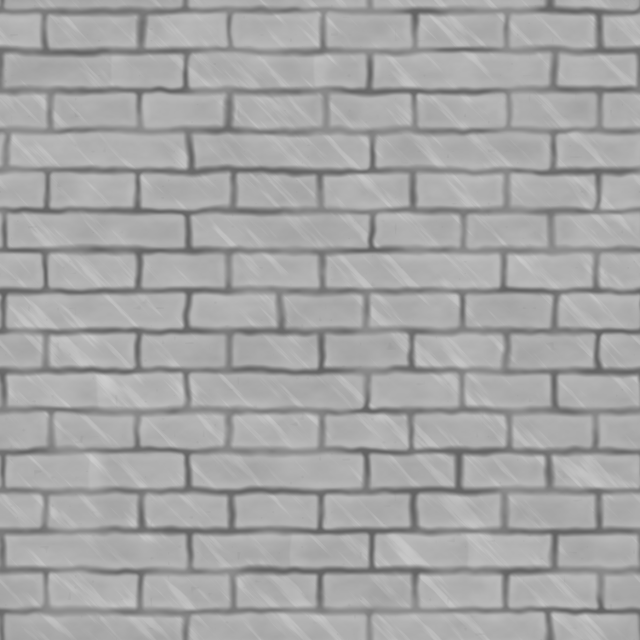
A Shadertoy shader for this texture:

```glsl
const float ROWS = 16.0;
const float HEADERS = 7.0;          // short bricks across
const float ROW_SHIFT = 0.27;       // part of the lowest row below the canvas
const vec3 MORTAR_DARK = vec3(0.39);
const vec3 MORTAR_LIGHT = vec3(0.55);
const vec3 BRICK = vec3(0.675);

float hash(vec2 p) {
    return fract(sin(dot(p, vec2(127.1, 311.7))) * 43758.5453);
}

// Value noise that wraps after the given number of cells
float tileNoise(vec2 uv, vec2 cells) {
    vec2 p = uv * cells;
    vec2 i = floor(p), f = fract(p);
    f = f * f * (3.0 - 2.0 * f);
    float a = hash(mod(i, cells));
    float b = hash(mod(i + vec2(1, 0), cells));
    float c = hash(mod(i + vec2(0, 1), cells));
    float d = hash(mod(i + vec2(1, 1), cells));
    return mix(mix(a, b, f.x), mix(c, d, f.x), f.y);
}

float tileFbm(vec2 uv, vec2 cells) {
    float sum = 0.0, weight = 0.5;
    for (int i = 0; i < 4; i++) {
        sum += weight * tileNoise(uv, cells);
        cells *= 2.0;
        weight *= 0.5;
    }
    return sum / 0.9375;
}

float roundedBox(vec2 p, vec2 halfSize, float radius) {
    vec2 q = abs(p) - halfSize + radius;
    return length(max(q, 0.0)) + min(max(q.x, q.y), 0.0) - radius;
}

// Even rows hold stretchers, some split in two; odd rows hold headers
bool hasJoint(float row, float k) {
    if (mod(row, 2.0) > 0.5) return !(row == 9.0 && k == 4.0);
    bool splitRow = row >= 4.0 && row <= 10.0;
    return mod(k, 2.0) < 0.5 || (k == 5.0 && splitRow) || (k == 3.0 && row == 8.0);
}

// Left and right joints around x, in header widths
vec2 brickSpan(float x, float row) {
    float offset = mod(row, 2.0) > 0.5 ? 0.53 : 0.04;
    float nearest = floor(x - offset);
    vec2 span = vec2(-100.0, 100.0);
    for (float i = -3.0; i <= 4.0; i++) {
        float k = nearest + i;
        float wrapped = mod(k, HEADERS);
        if (!hasJoint(row, wrapped)) continue;
        float joint = k + offset + 0.08 * (hash(vec2(wrapped, row)) - 0.5);
        if (joint <= x) span.x = max(span.x, joint);
        else span.y = min(span.y, joint);
    }
    return span;
}

// Blotches, pale brushed streaks and small dark pits
float surface(vec2 uv) {
    float blotch = tileFbm(uv, vec2(22, 30)) - 0.5;
    float streak = tileFbm(uv + vec2(0.0, uv.x), vec2(14, 54));
    float pit = smoothstep(0.9, 1.0, tileNoise(uv, vec2(110)));
    return 0.09 * blotch + 0.06 * smoothstep(0.56, 0.8, streak) - 0.025 * pit;
}

void mainImage(out vec4 fragColor, in vec2 fragCoord) {
    vec2 uv = fragCoord / iResolution.xy;

    // Uneven brick edges
    vec2 wobble = vec2(tileNoise(uv, vec2(24)), tileNoise(uv + 0.37, vec2(18))) - 0.5;
    vec2 chips = vec2(tileNoise(uv, vec2(61)), tileNoise(uv + 0.61, vec2(57))) - 0.5;
    vec2 p = uv + 0.005 * wobble + 0.003 * chips;

    // Brick layout, measured in row heights
    float level = p.y * ROWS + ROW_SHIFT;
    float row = mod(floor(level), ROWS);
    float x = p.x * HEADERS;
    vec2 span = brickSpan(x, row);
    float rowsPerHeader = ROWS / HEADERS;
    float center = 0.5 * (span.x + span.y);
    float width = span.y - span.x;
    vec2 local = vec2((x - center) * rowsPerHeader, fract(level) - 0.5);
    float d = roundedBox(local, vec2(0.5 * width * rowsPerHeader, 0.5), 0.17);

    // Brick tone with paler worn rims
    vec2 id = vec2(floor(mod(center, HEADERS) * 2.0 + 0.5), row);
    float tone = 0.025 * (hash(id + 5.3) - 0.5) + surface(uv);
    tone += 0.022 * smoothstep(0.08, 0.17, -d) * (1.0 - smoothstep(0.17, 0.34, -d));

    // Faint pale seam across some long bricks
    float seam = (x - center) / width - 0.3 * (hash(id + 2.7) - 0.2);
    float seamed = step(1.5, width) * step(0.55, hash(id + 9.1));
    tone += 0.035 * seamed * smoothstep(-0.02, 0.0, seam) * (1.0 - smoothstep(0.02, 0.1, seam));

    // Mortar of varying depth and width
    float depth = smoothstep(0.25, 0.75, tileFbm(uv + 0.19, vec2(13, 17)));
    vec3 mortar = mix(MORTAR_LIGHT, MORTAR_DARK, depth);
    float jointWidth = mix(0.11, 0.18, tileNoise(uv + 0.43, vec2(19)));
    float brickMask = smoothstep(0.0, jointWidth, -d);
    fragColor = vec4(mix(mortar, BRICK + tone, brickMask), 1.0);
}
```
